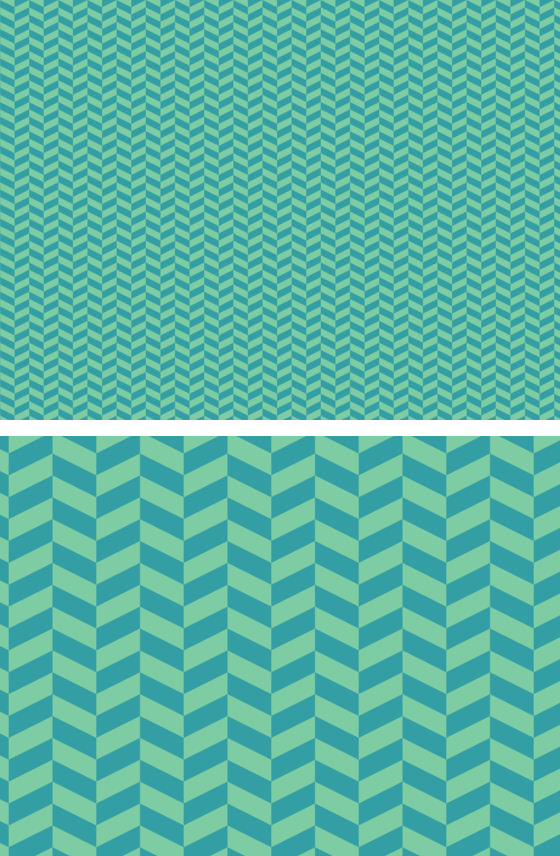
Top, the full canvas; bottom, a detail of the centre.
A Shadertoy shader for this pattern:

```glsl
// Two-tone herringbone: narrow columns of slanted bands, mirrored column by column.
// A triangle wave bends horizontal stripes, and a second square wave swaps the
// two colours in every other column, so equal blocks meet only at their corners.

const vec3 TEAL = vec3(0.20, 0.62, 0.64);
const vec3 MINT = vec3(0.49, 0.80, 0.64);

const float COLUMNS = 28.8;     // columns per canvas height
const float BANDS = 57.6;       // bands per canvas height
const float RISE = 1.0;         // slant across one column, in bands
const float EDGE_PIXELS = 1.4;  // width of the smoothed edges

// Triangle wave: 0 at even integers, 1 at odd integers.
float triangleWave(float x) {
    return 1.0 - abs(mod(x, 2.0) - 1.0);
}

// Square wave: +1 on [0,1], -1 on [1,2], with edges softened over edgeWidth.
float squareWave(float x, float edgeWidth) {
    float signedDistance = triangleWave(x + 0.5) - 0.5;
    return clamp(2.0 * signedDistance / edgeWidth, -1.0, 1.0);
}

// Coverage of the first colour, from 0 to 1.
float herringbone(vec2 p, float edgeWidth) {
    float column = p.x * COLUMNS;
    float band = p.y * BANDS - RISE * triangleWave(column);

    // Slanted edges need a wider vertical ramp for the same visual softness.
    float slope = RISE * COLUMNS / BANDS;
    float bandEdge = edgeWidth * BANDS * sqrt(1.0 + slope * slope);

    float stripes = squareWave(band, bandEdge);
    float swap = squareWave(column, edgeWidth * COLUMNS);
    return 0.5 + 0.5 * stripes * swap;
}

void mainImage(out vec4 fragColor, in vec2 fragCoord) {
    // Canvas-height units, measured from the top left corner.
    vec2 p = vec2(fragCoord.x, iResolution.y - fragCoord.y) / iResolution.y;
    float coverage = herringbone(p, EDGE_PIXELS / iResolution.y);
    fragColor = vec4(mix(MINT, TEAL, coverage), 1.0);
}
```
